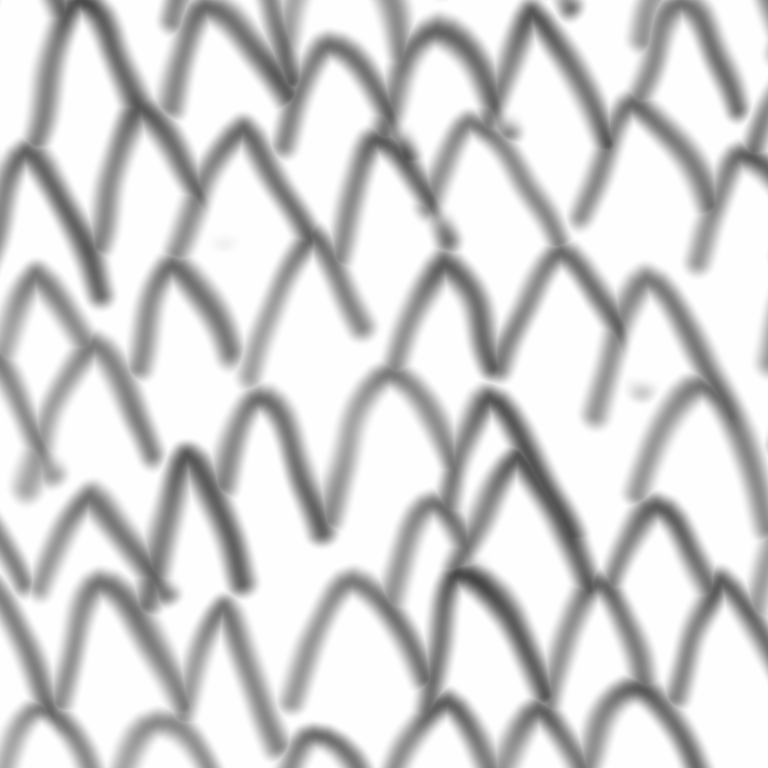
Write a Shadertoy shader that draws this pattern.

```glsl
const vec3  PAPER        = vec3(0.995);
const vec3  INK          = vec3(0.0);
const vec2  CELL         = vec2(0.158, 0.150);  // spacing of the scales
const vec2  JITTER       = vec2(0.075, 0.085);  // scatter of the tips
const vec2  LEFT_SPAN    = vec2(0.045, 0.088);  // min and max leg width
const vec2  RIGHT_SPAN   = vec2(0.068, 0.118);
const vec2  LEG_DROP     = vec2(0.115, 0.200);  // min and max leg height
const vec2  CURVE_POWER  = vec2(1.25, 2.10);    // pointed to round tips
const vec2  INK_STRENGTH = vec2(0.48, 0.64);
const float LEFT_FADE    = 0.76;                // left legs are paler
const float RIGHT_FADE   = 0.94;
const float STROKE       = 0.027;               // soft half width
const float MISSING      = 0.06;                // share of empty places
const float WOBBLE       = 0.014;
const float WOBBLE_FREQ  = 13.0;
const int   SEGMENTS     = 7;

float hash(vec2 p) {
    return fract(sin(dot(p, vec2(127.1, 311.7))) * 43758.5453);
}

float pick(vec2 range, vec2 id, float salt) {
    return mix(range.x, range.y, hash(id + salt * vec2(17.3, 9.1)));
}

float noise(vec2 p) {
    vec2 i = floor(p), f = fract(p);
    f = f * f * (3.0 - 2.0 * f);
    return mix(mix(hash(i), hash(i + vec2(1, 0)), f.x),
               mix(hash(i + vec2(0, 1)), hash(i + vec2(1, 1)), f.x), f.y);
}

// Distance to a curved leg from the origin, and the place along it (0 to 1)
vec2 legDistance(vec2 p, vec2 size, float power) {
    vec2 best = vec2(1e3, 0.0);
    vec2 a = vec2(0.0);
    for (int i = 1; i <= SEGMENTS; i++) {
        float s = float(i) / float(SEGMENTS);
        vec2 b = size * vec2(s, -pow(s, power));
        vec2 ab = b - a;
        float t = clamp(dot(p - a, ab) / dot(ab, ab), 0.0, 1.0);
        float d = length(p - a - ab * t);
        if (d < best.x) best = vec2(d, (float(i) - 1.0 + t) / float(SEGMENTS));
        a = b;
    }
    return best;
}

// Soft brush profile
float brush(vec2 leg, float strength, float endFade) {
    float body = 1.0 - smoothstep(0.0, STROKE, leg.x);
    return body * strength * mix(1.0, endFade, smoothstep(0.0, 0.6, leg.y));
}

// Lays one arched scale over the ink already there
float addScale(float ink, vec2 p, vec2 id) {
    float power = pick(CURVE_POWER, id, 1.0);
    float strength = pick(INK_STRENGTH, id, 2.0);
    vec2 leftSize  = vec2(pick(LEFT_SPAN, id, 3.0), pick(LEG_DROP, id, 4.0));
    vec2 rightSize = vec2(pick(RIGHT_SPAN, id, 5.0), pick(LEG_DROP, id, 6.0));

    vec2 left  = legDistance(vec2(-p.x, p.y), leftSize, power);
    vec2 right = legDistance(p, rightSize, power);

    // The inside hides the scales behind and fades out at the foot
    vec2 size = p.x < 0.0 ? leftSize : rightSize;
    float arch = -size.y * pow(abs(p.x) / size.x, power);
    float foot = -max(leftSize.y, rightSize.y);
    float inside = step(p.y, arch)
                 * smoothstep(0.0, STROKE, min(left.x, right.x))
                 * smoothstep(foot, foot * 0.7, p.y);
    ink *= 1.0 - inside;

    float outline = max(brush(left, strength, LEFT_FADE),
                        brush(right, strength, RIGHT_FADE));
    return max(ink, outline) + 0.12 * min(ink, outline);
}

void mainImage(out vec4 fragColor, in vec2 fragCoord) {
    vec2 uv = fragCoord / iResolution.y;
    vec2 q = uv * WOBBLE_FREQ;
    vec2 p = uv + WOBBLE * (vec2(noise(q), noise(q + 31.7)) - 0.5);

    // Staggered rows, painted from the back (top) to the front (bottom)
    float ink = 0.0;
    float row = floor(p.y / CELL.y);
    for (int j = 2; j >= -1; j--) {
        float y = row + float(j);
        float shift = 0.5 * mod(y, 2.0);
        float column = floor(p.x / CELL.x - shift);
        for (int i = -1; i <= 1; i++) {
            vec2 id = vec2(column + float(i), y);
            if (hash(id + 71.3) < MISSING) continue;
            vec2 scatter = vec2(hash(id + 5.2), hash(id + 23.9)) - 0.5;
            vec2 tip = (id + vec2(0.5 + shift, 0.5)) * CELL + scatter * JITTER;
            ink = addScale(ink, p - tip, id);
        }
    }

    // Uneven pressure of the brush
    ink *= 0.88 + 0.24 * noise(uv * 9.0 + 4.0);
    fragColor = vec4(mix(PAPER, INK, clamp(ink, 0.0, 1.0)), 1.0);
}
```
